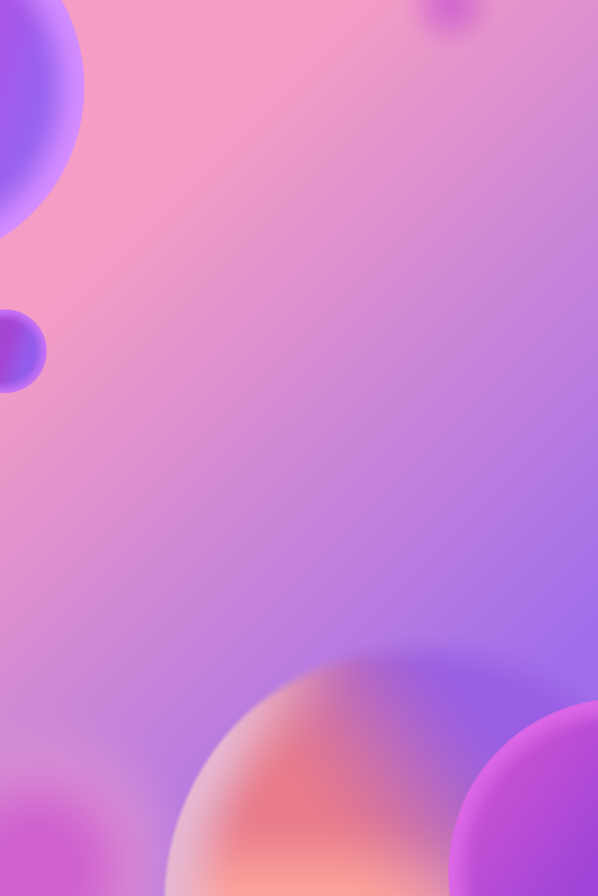
Write a WebGL 1 fragment shader that draws this background.

```glsl
precision highp float;

uniform vec2 u_resolution;

// Solid disc whose body colour brightens toward its rim
vec3 paintOrb(vec3 under, float edge, vec3 body, vec3 rim, float rimWidth) {
  float aa = 1.0 / u_resolution.x;
  float glow = smoothstep(-rimWidth, 0.0, edge);
  return mix(under, mix(body, rim, glow), 1.0 - smoothstep(-aa, aa, edge));
}

// Blurred disc, opaque up to the inner radius
vec3 paintBlur(vec3 under, float dist, float inner, float outer, vec3 tint) {
  return mix(under, tint, 1.0 - smoothstep(inner, outer, dist));
}

// Large translucent sphere: coral on the left, violet on the right
vec3 paintSphere(vec3 under, vec2 p) {
  float edge = length(p - vec2(0.715, -0.014)) - 0.443;
  float cool = smoothstep(0.0, 0.36, dot(p - vec2(0.488, 0.152), vec2(0.8, 0.55)));
  vec3 coral = mix(vec3(0.99, 0.64, 0.61), vec3(0.91, 0.48, 0.54), smoothstep(-0.02, 0.15, p.y));
  vec3 body = mix(coral, vec3(0.60, 0.37, 0.89), cool);
  float leftSide = 1.0 - smoothstep(0.35, 0.62, p.x);
  body = mix(body, vec3(0.90, 0.72, 0.82), leftSide * smoothstep(-0.13, 0.0, edge));
  float blur = mix(0.008, 0.07, smoothstep(0.35, 0.85, p.x));
  return mix(under, body, 1.0 - smoothstep(-blur, 0.3 * blur, edge));
}

void main() {
  // Canvas is 1 wide and 1.5 high
  vec2 p = gl_FragCoord.xy / u_resolution * vec2(1.0, 1.5);

  // Diagonal backdrop from pink to violet
  float diagonal = (p.x + 1.5 - p.y - 0.59) / 1.46;
  vec3 color = mix(vec3(0.96, 0.615, 0.77), vec3(0.63, 0.43, 0.92), clamp(diagonal, 0.0, 1.0));

  // Soft spots at the top and lower left
  color = paintBlur(color, length(p - vec2(0.754, 1.492)), 0.0, 0.088, vec3(0.83, 0.42, 0.81));
  float cornerDist = length(p - vec2(0.06, 0.045));
  color = paintBlur(color, cornerDist, 0.12, 0.30, vec3(0.85, 0.56, 0.83));
  color = paintBlur(color, cornerDist, 0.05, 0.21, vec3(0.815, 0.38, 0.81));

  color = paintSphere(color, p);

  // Magenta orb in the lower right
  vec3 magenta = mix(vec3(0.76, 0.31, 0.83), vec3(0.62, 0.27, 0.85),
                     smoothstep(0.68, 1.02, p.x - 0.7 * p.y));
  color = paintOrb(color, length(p - vec2(1.042, 0.039)) - 0.292, magenta, vec3(0.86, 0.40, 0.90), 0.05);

  // Violet orbs on the left edge
  vec3 violet = mix(vec3(0.66, 0.34, 0.91), vec3(0.60, 0.39, 0.94),
                    smoothstep(-0.04, 0.09, p.x + 0.3 * (1.36 - p.y)));
  color = paintOrb(color, length(p - vec2(-0.158, 1.354)) - 0.299, violet, vec3(0.83, 0.55, 1.0), 0.08);
  vec3 plum = mix(vec3(0.65, 0.27, 0.83), vec3(0.58, 0.36, 0.92),
                  smoothstep(0.0, 0.055, p.x + 0.3 * (0.912 - p.y)));
  color = paintOrb(color, length(p - vec2(0.008, 0.912)) - 0.07, plum, vec3(0.77, 0.44, 0.96), 0.022);

  gl_FragColor = vec4(color, 1.0);
}
```
